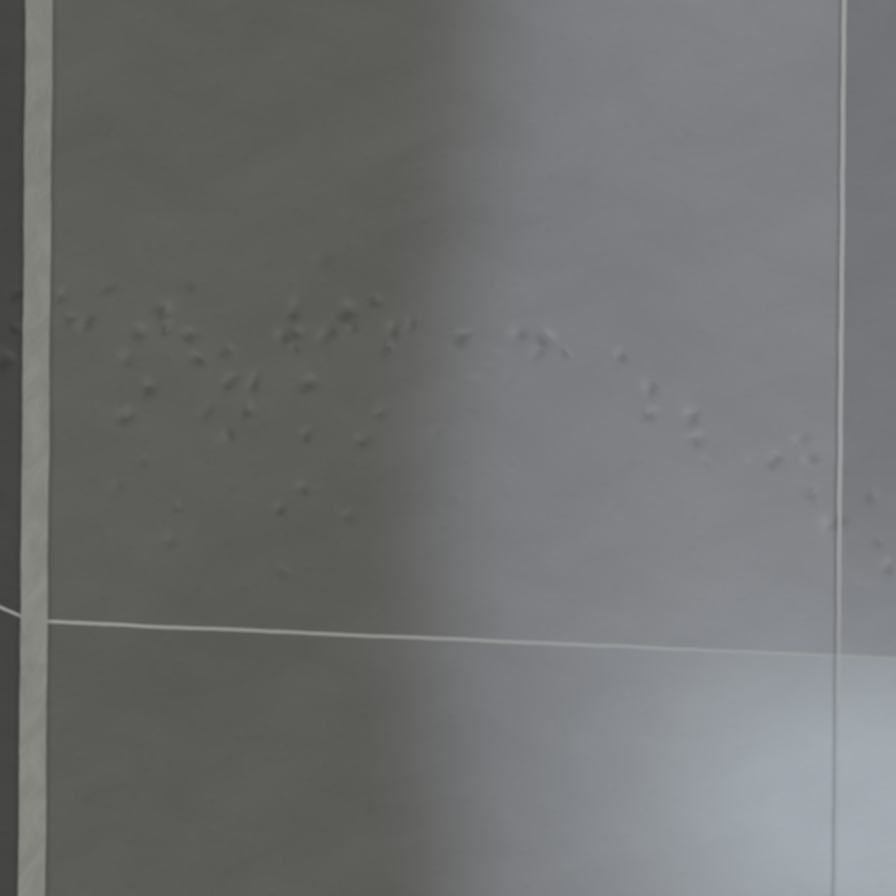
A WebGL 2 fragment shader for this texture:

```glsl
#version 300 es
precision highp float;
// Large grey stone tiles in slightly tilted light, split by one wide grout
// column, a thin upright joint and a thin sloping joint. Tile cells come from
// a sheared grid; pits are embossed cellular bumps, mottling is layered sines.
uniform vec2 u_resolution;
out vec4 fragColor;

const vec3 DEEP_GREY  = vec3(0.275, 0.275, 0.27);
const vec3 WARM_GREY  = vec3(0.362, 0.362, 0.35);
const vec3 COOL_GREY  = vec3(0.495, 0.50, 0.515);
const vec3 SHEEN      = vec3(0.64, 0.67, 0.695);
const vec3 WIDE_GROUT = vec3(0.525, 0.525, 0.505);
const vec3 THIN_GROUT = vec3(0.635, 0.64, 0.635);
const vec2 TILE_PITCH = vec2(0.8985, 0.90);

vec2 hash2(vec2 p) {
  vec3 q = fract(p.xyx * vec3(0.1031, 0.1030, 0.0973));
  q += dot(q, q.yzx + 33.33);
  return fract((q.xx + q.yz) * q.zy);
}

// Warped sum of sines, roughly -1 to 1
float mottle(vec2 p) {
  float sum = 0.0, gain = 0.5;
  for (int i = 0; i < 5; i++) {
    p += 0.7 * sin(p.yx * 1.3 + float(i));
    sum += gain * sin(p.x) * cos(p.y);
    p = mat2(1.5, 1.1, -1.1, 1.5) * p + 2.7;
    gain *= 0.6;
  }
  return sum;
}

// Cellular bumps, each lit on one side and shaded on the other
float emboss(vec2 p, float density) {
  vec2 cell = floor(p), f = fract(p);
  float sum = 0.0;
  for (int y = -1; y <= 1; y++)
    for (int x = -1; x <= 1; x++) {
      vec2 offset = vec2(x, y);
      vec2 seed = hash2(cell + offset);
      vec2 kind = hash2(cell + offset + 71.0);
      vec2 d = f - offset - 0.15 - 0.7 * seed;
      float angle = 1.9 + 2.6 * (kind.x - 0.5);
      float falloff = exp(-dot(d, d) * mix(9.0, 26.0, seed.y));
      float present = smoothstep(0.0, 0.25, density - kind.y);
      sum += present * falloff * (4.0 * dot(d, vec2(cos(angle), sin(angle))) - 0.15);
    }
  return sum;
}

// Where the pits gather: an arched band, a cluster below it, a faint spread
float pitDensity(vec2 p) {
  float arch = 0.64 - 0.85 * pow(max(p.x - 0.43, 0.0), 2.0);
  float band = exp(-pow((p.y - arch) / 0.045, 2.0));
  vec2 c = (p - vec2(0.30, 0.52)) / vec2(0.15, 0.11);
  return 0.06 + 0.5 * band + 0.5 * exp(-dot(c, c));
}

float line(float dist, float halfWidth, float blur) {
  return 1.0 - smoothstep(halfWidth - blur, halfWidth + blur, abs(dist));
}

// Dark left side, cool right side and a glossy patch low on the right
vec3 lighting(vec2 p, float lowerRow) {
  float edge = 0.52 + 0.025 * sin(p.y * 6.0 + 2.0) - 0.025 * lowerRow;
  float cool = 0.75 * smoothstep(edge - 0.10, edge + 0.08, p.x);
  cool += 0.25 * smoothstep(0.35, 0.85, p.x);
  vec3 tone = mix(WARM_GREY, COOL_GREY, cool);
  vec2 g = (p - vec2(0.96, 0.10)) / vec2(0.25, 0.20);
  float gloss = exp(-dot(g, g)) * mix(0.35, 0.95, lowerRow);
  gloss += 0.18 * smoothstep(0.45, 0.85, p.x) * (1.0 - smoothstep(0.0, 0.75, p.y));
  return mix(tone, SHEEN, min(gloss, 1.0));
}

void main() {
  vec2 uv = gl_FragCoord.xy / u_resolution;
  float px = 1.0 / min(u_resolution.x, u_resolution.y);

  // Sheared tile grid with joints at whole numbers
  float slope = uv.x < 0.035 ? 0.40 * (0.035 - uv.x) : 0.0;
  float wobble = 0.0008 * mottle(uv * 30.0);
  vec2 origin = vec2(0.0352 + 0.0085 * uv.y, 0.3085 - 0.0435 * uv.x + slope);
  vec2 grid = (uv - origin + wobble) / TILE_PITCH;
  vec2 tile = floor(grid);
  vec2 joint = (grid - floor(grid + 0.5)) * TILE_PITCH;
  float lowerRow = 1.0 - smoothstep(-0.006, 0.006, grid.y);
  float leftStrip = 1.0 - step(0.0, grid.x);
  float rightStrip = step(1.0, grid.x);

  // Stone surface
  vec3 color = lighting(uv, lowerRow);
  color = mix(color, DEEP_GREY, leftStrip);
  color *= 1.0 - 0.09 * rightStrip * smoothstep(0.2, 0.6, uv.y);
  color += 0.012 * (hash2(tile + 9.0).x - 0.5);
  color += 0.012 * mottle(uv * vec2(7.0, 9.0)) + 0.008 * mottle(uv * vec2(26.0, 55.0));
  float pits = emboss(uv * 34.0 + 0.3 * mottle(uv * 40.0), pitDensity(uv));
  float grain = emboss(uv * vec2(65.0, 85.0), 0.45);
  color += 0.085 * pits * (1.0 - 0.6 * lowerRow) + 0.011 * grain;

  // Thin joints, fading into the gloss
  float sloping = line(joint.y, 0.0022, px + 0.0012);
  color = mix(color, THIN_GROUT, sloping * mix(0.85, 0.5, uv.x));
  float upright = line(joint.x, 0.0026, px + 0.0012) * step(0.5, grid.x);
  color *= 1.0 - 0.14 * line(joint.x + 0.004, 0.002, px + 0.002) * step(0.5, grid.x);
  color = mix(color, THIN_GROUT, upright * mix(0.3, 0.85, smoothstep(0.1, 0.5, uv.y)));

  // Wide grout with slanted fibres and soft shadowed rims
  float nearWide = 1.0 - step(0.5, grid.x);
  float fibres = mottle(vec2(uv.x * 110.0 - uv.y * 35.0, uv.y * 65.0));
  vec3 grout = WIDE_GROUT + 0.028 * fibres - 0.02 * smoothstep(0.3, 1.0, uv.y);
  color *= 1.0 - 0.10 * line(joint.x, 0.019, 0.004) * nearWide;
  color = mix(color, grout, line(joint.x, 0.0152, px + 0.0015) * nearWide);

  fragColor = vec4(clamp(color, 0.0, 1.0), 1.0);
}
```
